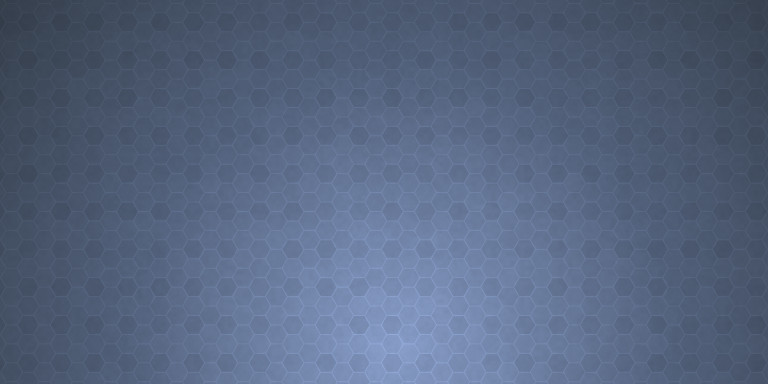
Give the GLSL for this background, as a Shadertoy shader.

```glsl
// Honeycomb of flat-topped hexagons with faint light outlines over a blue-grey glow.
// Two interleaved rectangular lattices give the nearest cell; alternate cells are
// shaded darker, and value noise adds a soft worn mottling.

#define COLUMNS 46.4              // hexagon columns across the canvas
#define ROWS 20.3                 // hexagons down one column
#define GRID_ORIGIN vec2(19.70, 19.12)  // a cell centre, in columns and rows
#define LINE_HALF_WIDTH 0.024     // in hexagon heights
#define LINE_SOFTNESS 0.035       // in hexagon heights
#define LINE_GAIN 0.105
#define CELL_SHADE 0.04
#define CELL_VARIATION 0.025
#define WEAR 0.075
#define GLOW_COLOR vec3(0.530, 0.615, 0.785)
#define MID_COLOR vec3(0.325, 0.383, 0.488)
#define EDGE_COLOR vec3(0.207, 0.244, 0.295)

const float COLUMN_STEP = 0.8660;  // column pitch of a hexagon of height one
const vec2 GLOW_CENTER = vec2(0.52, 0.10);

float hash(vec2 p) {
    vec3 q = fract(vec3(p.xyx) * 0.1031);
    q += dot(q, q.yzx + 33.33);
    return fract((q.x + q.y) * q.z);
}

float valueNoise(vec2 p) {
    vec2 i = floor(p), f = fract(p);
    f = f * f * (3.0 - 2.0 * f);
    return mix(mix(hash(i), hash(i + vec2(1.0, 0.0)), f.x),
               mix(hash(i + vec2(0.0, 1.0)), hash(i + vec2(1.0)), f.x), f.y);
}

float fbm(vec2 p) {
    float sum = 0.0, amplitude = 0.5;
    for (int i = 0; i < 4; i++) {
        sum += amplitude * valueNoise(p);
        p = mat2(1.6, 1.2, -1.2, 1.6) * p + 7.3;
        amplitude *= 0.5;
    }
    return sum;
}

// Offset from the centre of the nearest hexagon.
vec2 hexOffset(vec2 p) {
    vec2 pitch = vec2(2.0 * COLUMN_STEP, 1.0);
    vec2 a = p - pitch * floor(p / pitch + 0.5);
    vec2 b = p - pitch * (floor(p / pitch) + 0.5);
    return dot(a, a) < dot(b, b) ? a : b;
}

// Distance from a point inside a hexagon to its outline.
float hexEdge(vec2 q) {
    q = abs(q);
    return 0.5 - max(q.y, dot(q, vec2(COLUMN_STEP, 0.5)));
}

vec3 glow(vec2 uv, float aspect) {
    float d = length((uv - GLOW_CENTER) * vec2(aspect, 1.0));
    vec3 inner = mix(GLOW_COLOR, MID_COLOR, clamp(d / 0.7, 0.0, 1.0));
    return mix(inner, EDGE_COLOR, clamp((d - 0.7) / 0.67, 0.0, 1.0));
}

void mainImage(out vec4 fragColor, in vec2 fragCoord) {
    vec2 uv = fragCoord / iResolution.xy;
    vec3 color = glow(uv, iResolution.x / iResolution.y);

    // Nearest cell and its index in columns and half rows
    vec2 p = (uv * vec2(COLUMNS, ROWS) - GRID_ORIGIN) * vec2(COLUMN_STEP, 1.0);
    vec2 q = hexOffset(p);
    vec2 cell = floor((p - q) / vec2(COLUMN_STEP, 0.5) + 0.5);

    // Soft outline, never sharper than one pixel
    float blur = max(LINE_SOFTNESS, 0.5 * ROWS / iResolution.y);
    float outline = 1.0 - smoothstep(-blur, blur, hexEdge(q) - LINE_HALF_WIDTH);

    // Darker cells in every second column and row, plus slight random variation
    float evenColumn = step(mod(cell.x, 2.0), 0.5);
    float evenRow = step(mod(cell.y, 4.0), 0.5);
    float shade = CELL_SHADE * evenColumn * evenRow;
    shade += CELL_VARIATION * (hash(cell + 200.0) - 0.5);

    // Mottled wear within and across the cells
    float wear = fbm(p * 4.0 + 40.0) + 0.5 * fbm(p * 0.7 + 90.0) - 0.7;

    color *= 1.0 - shade * (1.0 - outline) + WEAR * wear;
    color *= 1.0 + LINE_GAIN * outline;
    fragColor = vec4(color, 1.0);
}
```
